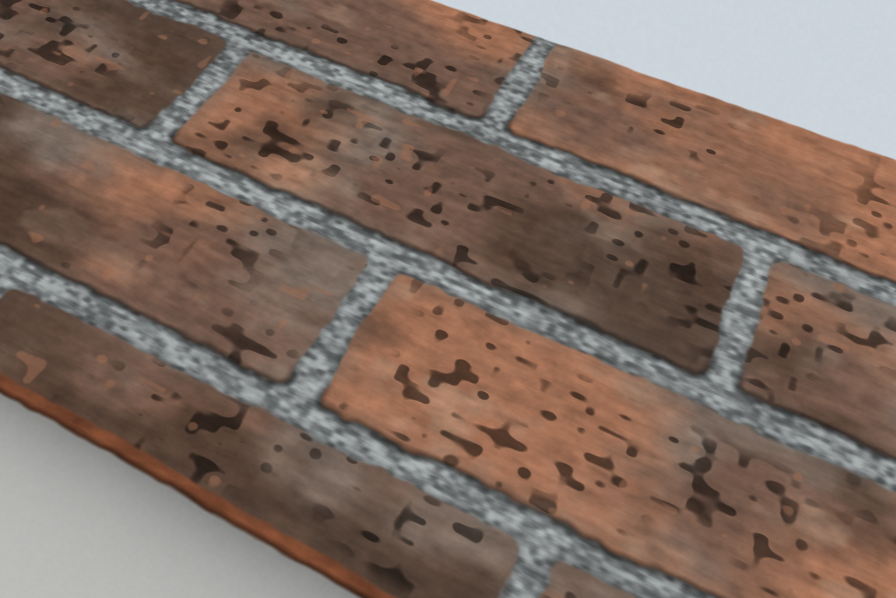
A WebGL 1 fragment shader for this texture:

```glsl
precision highp float;

uniform vec2 u_resolution;

// Projection rows: surface (along, across, 1) to canvas, y downward
const vec3 PROJECT_X = vec3(0.691, -0.195, 0.414);
const vec3 PROJECT_Y = vec3(0.2865, 0.1547, 0.0645);
const vec3 PROJECT_W = vec3(-0.1363, -0.1024, 1.0);

// Layout, in units of one course height
const float BRICK_LENGTH = 3.2;
const float FRONT_LENGTH = 2.82;
const float HALF_JOINT = 0.08;
const float CORNER_RADIUS = 0.05;
const float EDGE_WEAR = 0.055;
const float FAR_EDGE = -0.86;
const float NEAR_EDGE = 2.48;
const float SLAB_THICKNESS = 0.075;

const vec3 DARK_CLAY = vec3(0.29, 0.22, 0.18);
const vec3 BROWN_CLAY = vec3(0.43, 0.33, 0.28);
const vec3 GREY_CLAY = vec3(0.48, 0.42, 0.38);
const vec3 ORANGE_CLAY = vec3(0.62, 0.43, 0.33);
const vec3 PALE_DUST = vec3(0.66, 0.56, 0.48);
const vec3 MORTAR_DARK = vec3(0.34, 0.35, 0.35);
const vec3 MORTAR_LIGHT = vec3(0.66, 0.68, 0.68);
const vec3 SIDE_CLAY = vec3(0.47, 0.28, 0.19);
const vec3 TABLE_FAR = vec3(0.80, 0.83, 0.86);
const vec3 TABLE_NEAR = vec3(0.74, 0.74, 0.73);

float hash(vec2 p) {
  vec3 h = fract(p.xyx * 0.1031);
  h += dot(h, h.yzx + 33.33);
  return fract((h.x + h.y) * h.z);
}

float noise(vec2 p) {
  vec2 i = floor(p), f = fract(p);
  f = f * f * (3.0 - 2.0 * f);
  return mix(mix(hash(i), hash(i + vec2(1.0, 0.0)), f.x),
             mix(hash(i + vec2(0.0, 1.0)), hash(i + 1.0), f.x), f.y);
}

float fbm(vec2 p) {
  float sum = 0.0, weight = 0.533;
  for (int i = 0; i < 4; i++) {
    sum += weight * noise(p);
    p = mat2(1.6, 1.2, -1.2, 1.6) * p + 7.3;
    weight *= 0.5;
  }
  return sum;
}

float roundBox(vec2 p, vec2 halfSize, float radius) {
  vec2 d = abs(p) - halfSize + radius;
  return length(max(d, 0.0)) + min(max(d.x, d.y), 0.0) - radius;
}

vec3 clay(vec2 m, vec2 id, float edge, float lower) {
  vec2 s = m + 23.0 * vec2(hash(id + 40.0), hash(id + 71.0));
  float warmth = 0.2 + 0.3 * mod(id.y, 2.0) + 0.3 * step(0.0, id.x)
               - 0.35 * step(2.0, id.y) + 0.15 * (hash(id + 9.0) - 0.5);

  // Fired blotches
  vec3 color = mix(BROWN_CLAY, GREY_CLAY, smoothstep(0.38, 0.62, fbm(s * vec2(1.1, 1.8))));
  float fired = fbm(s * vec2(0.9, 1.5) + 31.0);
  color = mix(color, ORANGE_CLAY, smoothstep(0.62, 0.92, fired + 0.5 * warmth));
  float burnt = fbm(s * vec2(1.2, 2.0) + 57.0);
  color = mix(color, DARK_CLAY, 0.8 * smoothstep(0.45, 0.7, burnt + 0.13 - 0.28 * warmth));
  float dust = smoothstep(0.6, 0.75, fbm(s * vec2(2.5, 4.0) + 83.0));
  color = mix(color, PALE_DUST, 0.45 * dust * warmth);

  // Drag marks, grain and pits
  color *= 0.76 + 0.28 * fbm(s * vec2(5.0, 26.0)) + 0.24 * fbm(s * vec2(15.0, 20.0));
  float cluster = smoothstep(0.42, 0.7, noise(s * vec2(1.7, 2.6) + 12.0));
  float pits = smoothstep(0.66, 0.82, noise(s * vec2(13.0, 19.0))) * cluster;
  color *= 1.0 - 0.5 * pits;
  color = mix(color, ORANGE_CLAY, 0.5 * smoothstep(0.87, 0.95, noise(s * vec2(9.0, 12.0) + 5.0)));

  // Worn rim, dark on the lower arris
  float rim = smoothstep(-0.13, 0.0, edge);
  color = mix(color, GREY_CLAY * 0.85, 0.4 * rim * fbm(s * 4.0));
  return color * (1.0 - 0.4 * lower * smoothstep(-0.035, 0.0, edge));
}

vec3 mortar(vec2 m, float edge, float lower) {
  float grit = 0.55 * fbm(m * vec2(9.0, 36.0)) + 0.45 * noise(m * vec2(28.0, 40.0));
  vec3 color = mix(MORTAR_DARK, MORTAR_LIGHT, smoothstep(0.15, 0.85, grit));
  color *= 0.9 + 0.2 * fbm(m * 2.0);
  return color * (1.0 - mix(0.2, 0.5, lower) * (1.0 - smoothstep(0.0, 0.045, edge)));
}

void main() {
  vec2 canvas = gl_FragCoord.xy / u_resolution.y;
  vec2 view = vec2(canvas.x, 1.0 - canvas.y);

  // Project the canvas back on the slab
  vec3 ray = cross(PROJECT_Y, PROJECT_W) * view.x + cross(PROJECT_W, PROJECT_X) * view.y
           + cross(PROJECT_X, PROJECT_Y);
  vec2 slab = ray.xy / ray.z;
  slab.y += 0.05 * max(slab.y - 1.0, 0.0);
  vec2 m = slab * vec2(BRICK_LENGTH, 1.0);
  float soft = max(0.012, 5.0 / u_resolution.y);

  // Staggered courses
  float row = floor(m.y);
  float span = row > 1.5 ? FRONT_LENGTH : BRICK_LENGTH;
  float along = m.x / span - 0.5 * mod(row, 2.0) + 0.03 * step(1.0, row);
  vec2 id = vec2(floor(along), row);
  vec2 cell = vec2((fract(along) - 0.5) * span, fract(m.y) - 0.5);
  if (row < -0.5) cell.y = max(cell.y, 0.0);
  float wear = EDGE_WEAR * (fbm(m * vec2(3.0, 4.0) + id * 5.0) - 0.5)
             + 0.35 * EDGE_WEAR * (noise(m * 16.0) - 0.5);
  float edge = roundBox(cell, vec2(0.5 * span, 0.5) - HALF_JOINT, CORNER_RADIUS) + wear;
  float lower = smoothstep(0.25, 0.42, cell.y);
  vec3 color = mix(clay(m, id, edge, lower), mortar(m, edge, lower), smoothstep(-soft, soft, edge));

  // Slab side and table with a soft shadow
  float nearGap = m.y - NEAR_EDGE - 0.06 * slab.x - 0.5 * wear;
  float farGap = FAR_EDGE - 0.08 * slab.x - m.y + 0.4 * wear;
  vec3 side = SIDE_CLAY * (0.65 + 0.6 * fbm(m * vec2(7.0, 16.0)));
  side *= 1.0 - 0.5 * smoothstep(0.5, 1.0, nearGap / SLAB_THICKNESS);
  color = mix(color, side, smoothstep(-soft, soft, nearGap));
  vec3 nearTable = TABLE_NEAR * (1.0 - 0.3 * exp(-5.0 * max(nearGap - SLAB_THICKNESS, 0.0)));
  color = mix(color, nearTable, smoothstep(-soft, soft, nearGap - SLAB_THICKNESS));
  color = mix(color, TABLE_FAR, smoothstep(-soft, soft, farGap));
  color += 0.012 * (noise(canvas * 170.0) - 0.5);
  gl_FragColor = vec4(color, 1.0);
}
```
